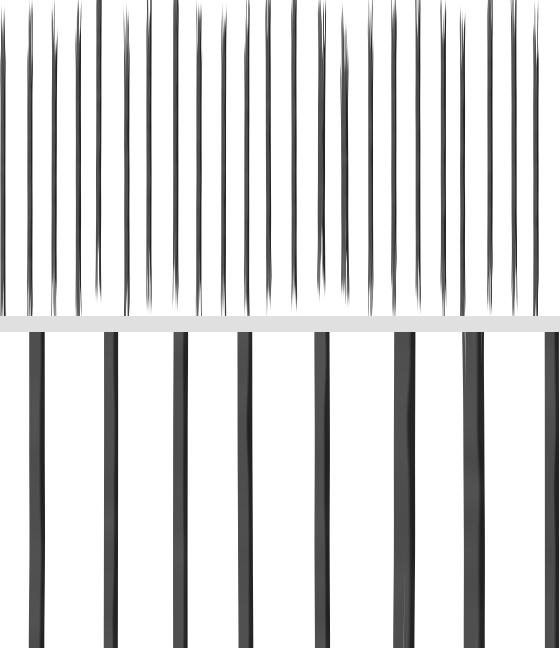
Top: the whole. Bottom: its middle third, enlarged.
A Shadertoy shader for this pattern:

```glsl
// Row of upright dry-brush bars with frayed ends on white paper.

const float COUNT      = 23.0;   // bars across
const float PHASE      = 0.12;   // first bar centre, in pitches
const float JITTER     = 0.12;   // sideways scatter, in pitches
const float HALF_WIDTH = 0.102;  // bar half width, in pitches
const float BOLD_SCALE = 1.42;   // width factor of the bold pair
const float BOLD_FIRST = 13.0;   // index of the first bold bar
const float OVERHANG   = 0.05;   // mean reach past the canvas, in heights
const float SLIDE      = 0.09;   // vertical scatter, in heights
const float FRAY       = 0.17;   // depth of the ragged ends
const float TAPER      = 0.07;   // length of a bristle point
const float SPREAD     = 0.22;   // fanning of bristles at the ends
const float LEAN       = 0.15;   // tilt, in half widths
const int   BRISTLES   = 8;

const vec3 PAPER = vec3(1.0);
const vec3 BODY  = vec3(0.31);
const vec3 SHADE = vec3(0.14);

float hash(vec2 p) {
    return fract(sin(dot(p, vec2(127.1, 311.7))) * 43758.5);
}

float noise(float x, float seed) {
    float i = floor(x), f = fract(x);
    return mix(hash(vec2(i, seed)), hash(vec2(i + 1.0, seed)), f * f * (3.0 - 2.0 * f));
}

// Share of a pixel centred at x that lies within a span
float spanCoverage(float x, float centre, float halfSpan, float pixel) {
    float right = min(x + 0.5 * pixel, centre + halfSpan);
    float left  = max(x - 0.5 * pixel, centre - halfSpan);
    return max(right - left, 0.0) / pixel;
}

// Ink coverage of one bar; u is -1 to 1 across it, y runs 0 to 1 up the canvas
float brushCoverage(float u, float y, float pixel, float id, float bold) {
    float slide = SLIDE * (2.0 * hash(vec2(id, 3.7)) - 1.0) * (1.0 - 0.5 * bold);
    float reach = OVERHANG * (1.0 - bold);
    float top = 1.0 + reach + slide;
    float bottom = -reach + slide;
    float depth = FRAY * (1.0 + 0.3 * bold);
    float halfBristle = 1.0 / float(BRISTLES);
    float ink = 0.0;

    for (int i = 0; i < BRISTLES; i++) {
        float k = float(i);
        float topCut = hash(vec2(id + 0.31, k + 11.0));
        float bottomCut = hash(vec2(id + 0.73, k + 29.0));
        float toTop = top - depth * topCut * topCut - y;
        float toBottom = y - bottom - depth * bottomCut * bottomCut;
        float toEnd = min(toTop, toBottom);

        float thin = smoothstep(0.0, TAPER, toEnd);
        float fan = 1.0 + SPREAD * (1.0 - smoothstep(0.0, depth, toEnd));
        float centre = ((2.0 * k + 1.0) * halfBristle - 1.0) * fan;
        ink += spanCoverage(u, centre, halfBristle * thin, pixel);
    }
    return min(ink, 1.0);
}

void mainImage(out vec4 fragColor, in vec2 fragCoord) {
    vec2 uv = fragCoord / iResolution.xy;

    // Cell of the nearest bar
    float column = uv.x * COUNT - PHASE + 0.5;
    float id = floor(column);
    float x = fract(column) - 0.5;

    // Per-bar scatter, width and lean; the first bar stays whole at the edge
    float bold = step(BOLD_FIRST, id) * step(id, BOLD_FIRST + 1.0);
    float offset = JITTER * (2.0 * hash(vec2(id, 1.3)) - 1.0) * min(id, 1.0);
    float halfWidth = HALF_WIDTH * mix(1.0, BOLD_SCALE, bold);
    halfWidth *= mix(0.94, 1.06, hash(vec2(id, 5.9)));
    float tilt = LEAN * (2.0 * hash(vec2(id, 8.1)) - 1.0) * (2.0 * uv.y - 1.0);
    float wobble = 0.1 * (noise(uv.y * 9.0, id) - 0.5);
    float u = (x - offset) / halfWidth + tilt + wobble;
    float pixel = COUNT / (iResolution.x * halfWidth);

    float ink = brushCoverage(u, uv.y, pixel, id, bold) * step(id, COUNT - 1.0);

    // Lit body with a dark right side and faint grain
    float shadowEdge = 0.4 + 0.3 * (noise(uv.y * 14.0, id + 40.0) - 0.5);
    vec3 inkColor = mix(BODY, SHADE, smoothstep(shadowEdge - 0.2, shadowEdge + 0.2, u));
    inkColor += 0.03 * (noise(uv.y * 30.0, id + 70.0) - 0.5);

    fragColor = vec4(mix(PAPER, inkColor, ink), 1.0);
}
```
